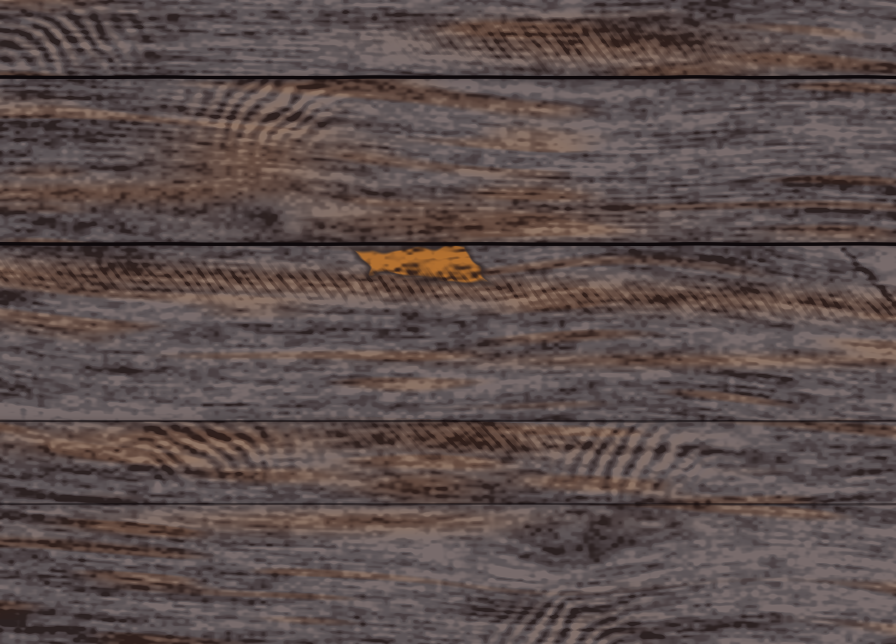
A Shadertoy shader for this texture:

```glsl
const vec3 DARK = vec3(0.17, 0.13, 0.13);
const vec3 SHADE = vec3(0.29, 0.25, 0.26);
const vec3 GREY = vec3(0.36, 0.33, 0.34);
const vec3 LIGHT = vec3(0.47, 0.42, 0.42);
const vec3 UMBER = vec3(0.19, 0.12, 0.10);
const vec3 BROWN = vec3(0.40, 0.29, 0.24);
const vec3 TAN = vec3(0.57, 0.46, 0.39);
const vec3 OCHRE = vec3(0.70, 0.44, 0.19);
const vec3 SEAM_COLOR = vec3(0.05, 0.03, 0.04);

const float SAW_FREQ = 350.0;
const float RING_FREQ = 300.0;
const vec2 ARCH_SIZE = vec2(0.12, 0.05);
const vec2 CHIP_CENTER = vec2(0.652, 0.592);
const vec2 CHIP_SIZE = vec2(0.085, 0.026);

// Seams: height, half width, strength
const vec3 SEAMS[4] = vec3[](vec3(0.88, 0.0024, 1.0), vec3(0.621, 0.0024, 1.0),
    vec3(0.346, 0.0015, 0.6), vec3(0.217, 0.0015, 0.55));
// Knots, saw marks and warm patches: center, radii
const vec4 KNOTS[2] = vec4[](vec4(0.40, 0.665, 0.10, 0.045), vec4(0.89, 0.165, 0.11, 0.05));
const vec4 SAWS[3] = vec4[](vec4(0.69, 0.552, 1.6, 0.024),
    vec4(0.74, 0.32, 0.18, 0.028), vec4(0.93, 0.93, 0.25, 0.035));
const vec4 WARMS[7] = vec4[](vec4(0.39, 0.75, 0.14, 0.07), vec4(0.72, 0.655, 0.26, 0.035),
    vec4(0.10, 0.70, 0.28, 0.02), vec4(0.25, 0.315, 0.30, 0.025), vec4(0.65, 0.25, 0.11, 0.02),
    vec4(0.55, 0.19, 0.35, 0.02), vec4(1.10, 0.44, 0.40, 0.012));
// Arches: center of the visible part, center of the rings
const vec4 ARCHES[5] = vec4[](vec4(0.417, 0.833, 0.56, 0.74), vec4(0.98, 0.295, 1.13, 0.22),
    vec4(0.89, 0.025, 1.02, -0.06), vec4(0.09, 0.94, -0.03, 0.86), vec4(0.32, 0.31, 0.22, 0.23));

float hash(vec2 p) {
    return fract(sin(dot(p, vec2(127.1, 311.7))) * 43758.5);
}

float noise(vec2 p) {
    vec2 i = floor(p), f = fract(p);
    f = f * f * (3.0 - 2.0 * f);
    return mix(mix(hash(i), hash(i + vec2(1, 0)), f.x),
               mix(hash(i + vec2(0, 1)), hash(i + vec2(1, 1)), f.x), f.y);
}

float boardIndex(float y) {
    float n = 0.0;
    for (int i = 0; i < 4; i++) n += step(SEAMS[i].x, y);
    return n;
}

// Soft spot that stays inside the board of its center
float spot(vec2 p, vec2 center, vec2 radii) {
    vec2 d = (p - center) / radii;
    float sameBoard = 1.0 - step(0.5, abs(boardIndex(p.y) - boardIndex(center.y)));
    return exp(-dot(d, d)) * sameBoard;
}

float segmentDistance(vec2 p, vec2 a, vec2 b) {
    vec2 ab = b - a;
    return length(p - a - ab * clamp(dot(p - a, ab) / dot(ab, ab), 0.0, 1.0));
}

void mainImage(out vec4 fragColor, in vec2 fragCoord) {
    vec2 p = fragCoord / iResolution.y;
    float pixel = 1.0 / iResolution.y;
    float board = boardIndex(p.y);

    // Grain coordinates, wavy and spread around the knots
    vec2 g = p + vec2(board * 7.3, 0.0);
    g.y += 0.05 * (noise(g * vec2(2.5, 5.0)) - 0.5) + 0.03 * p.x;
    float knot = 0.0;
    for (int i = 0; i < 2; i++) {
        vec4 k = KNOTS[i];
        g.y -= 0.7 * (p.y - k.y) * spot(p, k.xy, k.zw * 1.7);
        knot += spot(p, k.xy, k.zw * 0.75);
    }

    // Grain layers from broad to gritty
    float broad = noise(g * vec2(3.0, 14.0));
    float streak = noise(g * vec2(5.0, 75.0));
    float fiber = noise(g * vec2(26.0, 190.0) + 3.7);
    float grit = noise(p * vec2(110.0, 170.0));
    float tone = 0.5 + 0.35 * (broad - 0.5) + 0.45 * (streak - 0.5)
               + 0.45 * (fiber - 0.5) + 0.38 * (grit - 0.5);
    float warmth = 0.75 * smoothstep(0.62, 0.9, noise(g * vec2(4.0, 48.0) + 9.1));

    for (int i = 0; i < 7; i++) warmth += 0.85 * spot(p, WARMS[i].xy, WARMS[i].zw);

    // Slanted saw marks
    for (int i = 0; i < 3; i++) {
        vec4 s = SAWS[i];
        float mask = spot(p + vec2(0.0, 0.04 * (p.x - s.x)), s.xy, s.zw);
        float cut = sin(SAW_FREQ * (p.x + 0.8 * p.y) + 5.0 * noise(p * 14.0));
        tone -= 0.24 * mask * smoothstep(-0.1, 0.9, cut) * (0.4 + broad);
        warmth += 0.85 * mask;
    }

    // Curved growth rings
    for (int i = 0; i < 5; i++) {
        vec4 a = ARCHES[i];
        float mask = spot(p, a.xy, ARCH_SIZE);
        float ring = sin(RING_FREQ * length((p - a.zw) * vec2(0.8, 1.0)) + 7.0 * noise(p * 18.0));
        tone -= 0.32 * mask * ring;
        warmth += 0.35 * mask * (0.5 - 0.5 * ring);
    }

    // Knots and a slanted crack
    tone -= 0.26 * knot;
    warmth *= 1.0 - 0.8 * min(knot, 1.0);
    float crack = segmentDistance(p, vec2(1.31, 0.612), vec2(1.40, 0.52));
    tone -= 0.35 * (1.0 - smoothstep(0.003, 0.010, crack + 0.004 * grit));

    // Weathered grey and bare brown wood
    vec3 cool = mix(DARK, SHADE, smoothstep(0.10, 0.34, tone));
    cool = mix(cool, GREY, smoothstep(0.34, 0.52, tone));
    cool = mix(cool, LIGHT, smoothstep(0.52, 0.80, tone));
    vec3 warm = mix(UMBER, BROWN, smoothstep(0.10, 0.46, tone));
    warm = mix(warm, TAN, smoothstep(0.46, 0.85, tone));
    vec3 color = mix(cool, warm, clamp(warmth, 0.0, 0.9));

    // Bare chip with a ragged, dark rim
    vec2 q = p - CHIP_CENTER;
    q.x += 0.6 * q.y;
    float taper = 0.012 * smoothstep(0.02, -0.09, q.x);
    float edge = max(abs(q.x) - CHIP_SIZE.x, abs(q.y) - CHIP_SIZE.y + taper)
               + 0.014 * (noise(p * vec2(40.0, 70.0)) - 0.5);
    color = mix(color, DARK, 0.65 * (1.0 - smoothstep(0.0, 0.012, abs(edge))));
    vec3 chip = mix(UMBER, OCHRE, smoothstep(0.2, 0.75, tone + 0.25 * (streak - 0.3)));
    color = mix(color, chip, 1.0 - smoothstep(-0.004, 0.002, edge));

    // Gaps between the boards
    for (int i = 0; i < 4; i++) {
        float d = abs(p.y - SEAMS[i].x + 0.0015 * (noise(vec2(p.x * 12.0, SEAMS[i].x)) - 0.5));
        float gap = 1.0 - smoothstep(SEAMS[i].y - pixel * 0.5, SEAMS[i].y + pixel, d);
        float shadow = 0.3 * exp(-d / 0.005);
        color = mix(color, SEAM_COLOR, SEAMS[i].z * max(gap, shadow));
    }
    fragColor = vec4(color, 1.0);
}
```
